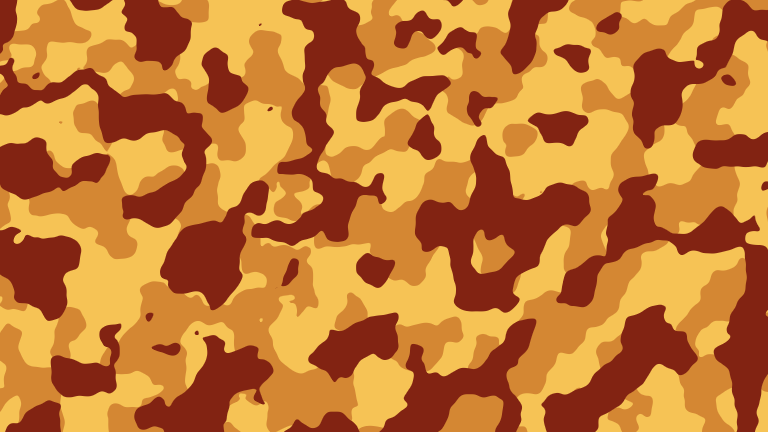
Reproduce this pattern procedurally as a WebGL 1 fragment shader.

```glsl
precision highp float;

uniform vec2 u_resolution;

const vec3 CREAM = vec3(0.965, 0.765, 0.335);
const vec3 OCHRE = vec3(0.83, 0.53, 0.20);
const vec3 RUST = vec3(0.51, 0.138, 0.07);
const float TAU = 6.2831853;

float hash(vec2 cell) {
  vec3 q = fract(cell.xyx * vec3(0.1031, 0.1030, 0.0973));
  q += dot(q, q.yzx + 33.33);
  return fract((q.x + q.y) * q.z);
}

// Slope contribution of one lattice corner, with a random unit direction
float corner(vec2 cell, vec2 offset, vec2 local) {
  float angle = TAU * hash(cell + offset);
  return dot(vec2(cos(angle), sin(angle)), local - offset);
}

float gradientNoise(vec2 p) {
  vec2 cell = floor(p);
  vec2 f = fract(p);
  vec2 w = f * f * f * (f * (f * 6.0 - 15.0) + 10.0);
  float low = mix(corner(cell, vec2(0.0, 0.0), f), corner(cell, vec2(1.0, 0.0), f), w.x);
  float high = mix(corner(cell, vec2(0.0, 1.0), f), corner(cell, vec2(1.0, 1.0), f), w.x);
  return mix(low, high, w.y);
}

// Broad blobs plus finer octaves that make their outlines wavy
float blobField(vec2 p, vec2 frequency, vec2 seed) {
  vec2 q = vec2(p.x + p.y, p.y - p.x) * 0.7071 * frequency + seed;
  mat2 turn = mat2(0.8, 0.6, -0.6, 0.8);
  float sum = 0.0;
  float amplitude = 1.0;
  for (int i = 0; i < 3; i++) {
    sum += amplitude * gradientNoise(q);
    q = turn * q * 2.0 + 17.3;
    amplitude *= 0.36;
  }
  return sum;
}

// Coverage of the area above a level, with an edge one pixel wide
float blobMask(vec2 p, vec2 frequency, vec2 seed, float level, float pixel) {
  float field = blobField(p, frequency, seed);
  float right = blobField(p + vec2(pixel, 0.0), frequency, seed);
  float above = blobField(p + vec2(0.0, pixel), frequency, seed);
  float slope = length(vec2(right, above) - field);
  return clamp(0.5 + (field - level) / max(slope, 1e-5), 0.0, 1.0);
}

void main() {
  float pixel = 1.0 / u_resolution.y;
  vec2 p = gl_FragCoord.xy * pixel;

  // Ochre patches on cream, then rust patches over both
  float ochre = blobMask(p, vec2(7.0, 7.8), vec2(41.7, 83.2), 0.01, pixel);
  float rust = blobMask(p, vec2(6.7, 8.1), vec2(12.4, 27.9), 0.1, pixel);
  vec3 color = mix(CREAM, OCHRE, ochre);
  color = mix(color, RUST, rust);

  gl_FragColor = vec4(color, 1.0);
}
```
